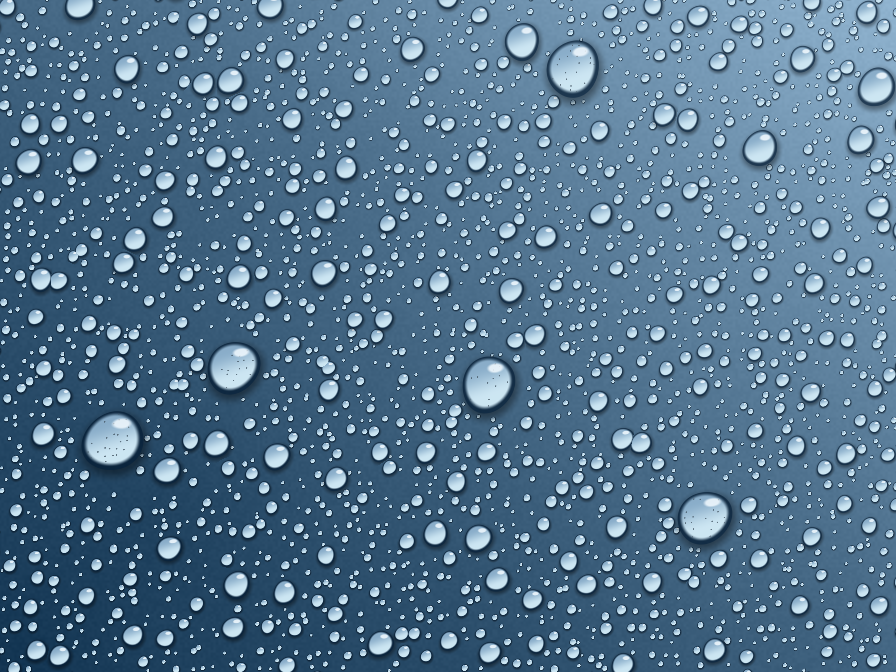
Give the GLSL for this texture, as a WebGL 1 fragment shader.

```glsl
precision highp float;
// Water droplets of many sizes scattered on a smooth blue surface lit from the upper right.
uniform vec2 u_resolution;

#define DEEP vec3(0.085, 0.22, 0.335)
#define PALE vec3(0.56, 0.70, 0.81)
#define RIM vec3(0.01, 0.10, 0.19)
#define BODY_TOP vec3(0.54, 0.68, 0.79)
#define BODY_LOW vec3(0.80, 0.90, 0.95)
#define GLINT vec3(0.95, 0.98, 1.0)
#define LIGHT_CURVE 1.4
#define SHADOW 0.40
#define STRETCH 1.13
#define WOBBLE 0.025
#define GRAIN 0.025

float hash(vec2 p) {
    vec3 a = fract(vec3(p.xyx) * 0.1031);
    a += dot(a, a.yzx + 33.33);
    return fract((a.x + a.y) * a.z);
}

float noise(vec2 p) {
    vec2 i = floor(p), f = fract(p);
    f = f * f * (3.0 - 2.0 * f);
    return mix(mix(hash(i), hash(i + vec2(1, 0)), f.x),
               mix(hash(i + vec2(0, 1)), hash(i + 1.0), f.x), f.y);
}

// Cell size, smallest radius, largest radius and chance of a drop per cell.
vec4 layerSpec(int layer) {
    if (layer == 0) return vec4(0.27, 0.021, 0.043, 0.32);
    if (layer == 1) return vec4(0.078, 0.0105, 0.0195, 0.74);
    if (layer == 2) return vec4(0.038, 0.0055, 0.0105, 0.82);
    return vec4(0.0195, 0.0024, 0.0052, 0.78);
}

// Nearest drop of a layer: offset from its centre, radius, random id.
vec4 nearestDrop(vec2 p, int layer) {
    vec4 spec = layerSpec(layer);
    vec2 home = floor(p / spec.x);
    vec4 best = vec4(9.0, 9.0, 0.001, 0.0);
    float bestGap = 9.0;
    for (int y = -1; y <= 1; y++) {
        for (int x = -1; x <= 1; x++) {
            vec2 cell = home + vec2(x, y);
            vec2 key = cell + 37.0 + 61.7 * float(layer);
            if (hash(key + 5.3) > spec.w) continue;
            vec2 jitter = vec2(hash(key + 11.1), hash(key + 23.9));
            float id = hash(key + 47.7);
            float radius = mix(spec.y, spec.z, id * sqrt(id));
            vec2 offset = p - (cell + 0.1 + 0.8 * jitter) * spec.x;
            float gap = length(offset) - radius;
            if (gap < bestGap) {
                bestGap = gap;
                best = vec4(offset, radius, fract(id * 91.7));
            }
        }
    }
    return best;
}

// Small drops vanish where a larger one has absorbed them.
bool absorbed(vec2 centre, float radius, int layer) {
    for (int k = 0; k < 3; k++) {
        if (k >= layer) break;
        vec4 big = nearestDrop(centre, k);
        if (length(big.xy) < (big.z + radius) * 1.06) return true;
    }
    return false;
}

// Slightly oval, uneven outline in units of the drop radius.
vec2 dropSpace(vec4 drop) {
    float tilt = 0.55 + 0.8 * drop.w;
    vec2 axis = vec2(cos(tilt), sin(tilt));
    vec2 q = drop.xy / drop.z;
    q += axis * dot(q, axis) * (1.0 / STRETCH - 1.0);
    float angle = atan(q.y, q.x + 0.0001);
    return q * (1.0 + WOBBLE * sin(angle * 3.0 + drop.w * 40.0));
}

vec3 shadeDrop(vec3 ground, vec4 drop, float pixel) {
    vec2 q = dropSpace(drop);
    float soft = 0.6 * pixel / drop.z;
    float shade = 1.0 - smoothstep(0.8, 1.35, length(q - vec2(0.06, -0.14)));
    vec3 color = ground * (1.0 - SHADOW * shade);
    // Dark rim around a bright lens, paler towards the bottom.
    float lens = 1.0 - smoothstep(0.76, 0.94, length(q - vec2(-0.02, 0.05)));
    vec3 body = mix(BODY_LOW, BODY_TOP, smoothstep(-0.45, 0.75, q.y - 0.3 * q.x));
    vec3 water = mix(mix(RIM, ground, 0.25), body, lens);
    // A few tiny bubbles held in the largest drops.
    vec2 spot = q * 4.3 + drop.w * 50.0;
    vec2 nudge = 0.2 + 0.6 * vec2(hash(floor(spot)), hash(floor(spot) + 9.0));
    float bubble = 1.0 - smoothstep(0.07, 0.16, length(fract(spot) - nudge));
    bubble *= step(0.027, drop.z) * step(0.62, hash(floor(spot) + 3.0));
    water = mix(water, BODY_TOP * 0.5, bubble * lens * 0.8);
    // Reflection of the light near the top edge.
    float glint = 1.0 - smoothstep(0.6, 1.1, length((q - vec2(0.25, 0.58)) / vec2(0.34, 0.19)));
    water = mix(water, GLINT, glint * 0.85);
    return mix(color, water, 1.0 - smoothstep(1.0 - soft, 1.0 + soft, length(q)));
}

void main() {
    vec2 uv = gl_FragCoord.xy / u_resolution;
    vec2 p = gl_FragCoord.xy / u_resolution.y;
    float light = pow(clamp(0.5 * uv.x + 0.5 * uv.y, 0.0, 1.0), LIGHT_CURVE);
    light += 0.06 * (noise(p * 4.0) - 0.5);
    vec3 color = mix(DEEP, PALE, light) + GRAIN * (noise(p * 260.0) - 0.5);
    // Paint from the finest mist up to the largest drops.
    for (int k = 0; k < 4; k++) {
        vec4 drop = nearestDrop(p, 3 - k);
        if (length(drop.xy) > drop.z * 1.8) continue;
        if (absorbed(p - drop.xy, drop.z, 3 - k)) continue;
        color = shadeDrop(color, drop, 1.0 / u_resolution.y);
    }
    gl_FragColor = vec4(color, 1.0);
}
```
